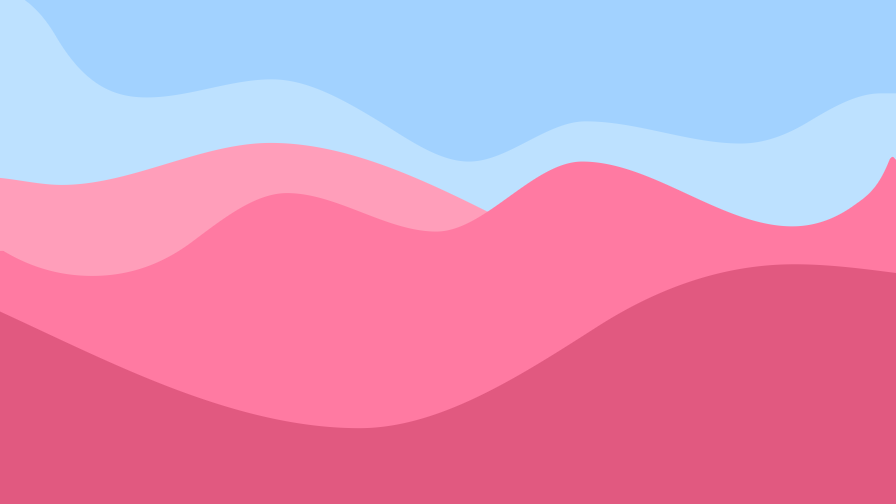
A Shadertoy shader for this background:

```glsl
const vec2 CANVAS = vec2(16.0, 9.0);
const int KNOTS = 6;

const vec3 SKY = vec3(0.635, 0.824, 1.0);
const vec3 PALE_SKY = vec3(0.741, 0.882, 1.0);
const vec3 BLUSH = vec3(1.0, 0.62, 0.729);
const vec3 PINK = vec3(1.0, 0.478, 0.635);
const vec3 ROSE = vec3(0.882, 0.349, 0.502);

// Cubic Hermite span; a knot holds position, height and slope
float span(float x, vec3 a, vec3 b) {
    float width = b.x - a.x;
    float t = clamp((x - a.x) / width, 0.0, 1.0);
    float u = 1.0 - t;
    float rise = mix(a.y, b.y, t * t * (3.0 - 2.0 * t));
    return rise + width * t * u * (a.z * u - b.z * t);
}

// Smooth height line through ordered knots
float ridge(float x, vec3 knots[KNOTS]) {
    float height = span(x, knots[0], knots[1]);
    for (int i = 1; i < KNOTS - 1; i++) {
        if (x > knots[i].x) height = span(x, knots[i], knots[i + 1]);
    }
    return height;
}

// Antialiased coverage below a height line
float below(float y, float height) {
    float d = height - y;
    float pixel = length(vec2(dFdx(d), dFdy(d)));
    return clamp(0.5 + d / max(pixel, 1e-4), 0.0, 1.0);
}

float cloudLine(float x) {
    vec3 west[KNOTS] = vec3[KNOTS](
        vec3(0.0, 9.21, -0.3), vec3(1.0, 8.35, -1.7), vec3(2.625, 7.26, 0.0),
        vec3(4.854, 7.583, 0.0), vec3(6.667, 6.896, -0.6), vec3(8.375, 6.115, 0.0));
    vec3 east[KNOTS] = vec3[KNOTS](
        vec3(8.375, 6.115, 0.0), vec3(10.458, 6.833, 0.0), vec3(13.229, 6.437, 0.0),
        vec3(14.417, 6.813, 0.6), vec3(15.73, 7.333, 0.0), vec3(16.0, 7.333, 0.0));
    return x < west[KNOTS - 1].x ? ridge(x, west) : ridge(x, east);
}

float farHill(float x) {
    return ridge(x, vec3[KNOTS](
        vec3(0.0, 5.823, -0.1), vec3(1.104, 5.698, 0.0), vec3(4.833, 6.448, 0.0),
        vec3(8.708, 5.219, -0.5), vec3(12.0, 3.5, -0.5), vec3(16.0, 2.0, -0.3)));
}

float middleHill(float x) {
    vec3 west[KNOTS] = vec3[KNOTS](
        vec3(0.06, 4.52, -0.6), vec3(1.646, 4.073, 0.0), vec3(3.437, 4.687, 0.75),
        vec3(5.125, 5.552, 0.0), vec3(7.79, 4.865, 0.0), vec3(10.396, 6.115, 0.0));
    vec3 east[KNOTS] = vec3[KNOTS](
        vec3(10.396, 6.115, 0.0), vec3(14.146, 4.958, 0.0), vec3(15.25, 5.333, 0.72),
        vec3(15.875, 6.125, 2.5), vec3(15.94, 6.198, 0.0), vec3(16.0, 6.146, -1.0));
    return x < west[KNOTS - 1].x ? ridge(x, west) : ridge(x, east);
}

float nearHill(float x) {
    return ridge(x, vec3[KNOTS](
        vec3(0.0, 3.4375, -0.46), vec3(3.208, 2.02, -0.37), vec3(6.417, 1.354, 0.0),
        vec3(10.667, 3.167, 0.64), vec3(14.188, 4.281, 0.0), vec3(16.0, 4.125, -0.13)));
}

void mainImage(out vec4 fragColor, in vec2 fragCoord) {
    vec2 p = fragCoord / iResolution.xy * CANVAS;

    // Layers from back to front
    vec3 color = SKY;
    color = mix(color, PALE_SKY, below(p.y, cloudLine(p.x)));
    color = mix(color, BLUSH, below(p.y, farHill(p.x)));
    color = mix(color, PINK, below(p.y, middleHill(p.x)));
    color = mix(color, ROSE, below(p.y, nearHill(p.x)));
    fragColor = vec4(color, 1.0);
}
```
